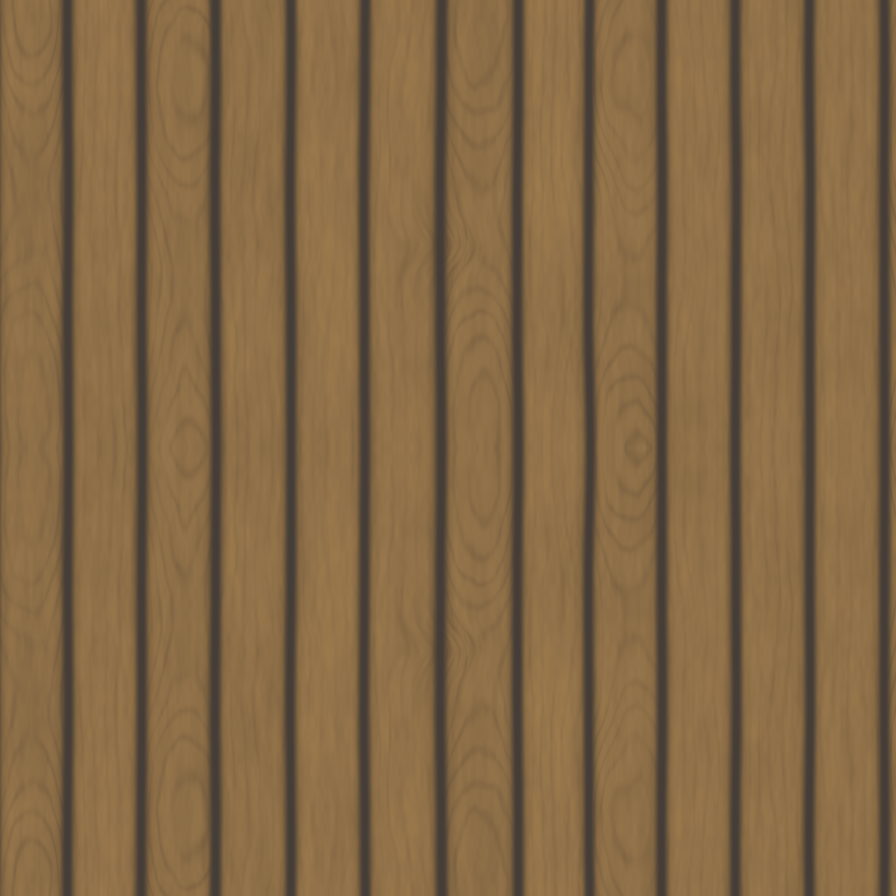
This texture is drawn by a Shadertoy shader. Its source:

```glsl
// Vertical timber slats parted by soft dark grooves, mirrored about mid-height.
// Each slat has fine pores and growth rings: contours of a bent straight field,
// or of a parabola plus a cosine, which gives nested ovals and arches.

const float PITCH = 0.0828;          // slat spacing across the canvas
const float FIRST_GROOVE = 0.0755;   // centre of the leftmost groove
const float GROOVE_CORE = 0.015;     // groove half widths, in slat units
const float GROOVE_EDGE = 0.125;
const float SHADE_EDGE = 0.21;       // outer limit of the faint edge shade
const float SPREAD = 0.0055;         // uneven spacing right of the middle
const vec2 KNOT = vec2(0.492, 0.22); // x, and height from the mirror line
const vec2 KNOT_SIZE = vec2(0.045, 0.028);
const float RING_DEPTH = 0.30;
const float PORE_DEPTH = 0.34;
const float BLOTCH_DEPTH = 0.30;
const vec3 WOOD_LIGHT = vec3(0.610, 0.477, 0.300);
const vec3 WOOD_DARK = vec3(0.445, 0.350, 0.238);
const vec3 GROOVE_COLOR = vec3(0.270, 0.238, 0.215);
const float TAU = 6.2831853;

float hash(vec2 p) {
    return fract(sin(dot(p, vec2(127.1, 311.7))) * 43758.5453);
}

float noise(vec2 p) {
    vec2 i = floor(p), f = fract(p);
    f = f * f * (3.0 - 2.0 * f);
    return mix(mix(hash(i), hash(i + vec2(1, 0)), f.x),
               mix(hash(i + vec2(0, 1)), hash(i + vec2(1, 1)), f.x), f.y);
}

float fbm(vec2 p) {
    float sum = 0.0, gain = 0.5;
    for (int i = 0; i < 4; i++) {
        sum += gain * noise(p);
        p = p * 2.03 + 17.3;
        gain *= 0.5;
    }
    return sum / 0.9375;
}

// Ring count at u across the slat and height h from the mirror line
float ringField(float u, float h, float seed, float figured) {
    vec2 offset = vec2(seed * 91.0, seed * 37.0);
    float sway = fbm(vec2(u * 1.4, h * 6.0) + offset) - 0.5;
    float straight = u * 6.0 + sway * 2.2;
    float v = u - 0.3 * seed;
    float arches = 9.0 * v * v - 2.0 * cos(14.0 * (h - 0.5) + 3.0 * seed) + sway * 2.4;
    return mix(straight, arches, figured);
}

// Lightness of the wood, 0 dark to 1 light
float woodTone(float u, vec2 p, float id) {
    float seed = hash(vec2(id, 0.0));
    vec2 offset = vec2(id * 23.0, id * 11.0);

    // Two slats in every six carry arched figure
    float figured = step(mod(id, 6.0), 2.5) * step(mod(id, 2.0), 0.5);

    // Grain swerves around the knot
    vec2 k = (p - KNOT) / KNOT_SIZE;
    float knot = exp(-dot(k, k));
    float bent = u - 0.22 * knot * (1.0 + 0.6 * k.y);

    // Growth rings: thin dark lines that fade in and out
    float phase = ringField(bent, p.y, seed, figured);
    float line = pow(0.5 + 0.5 * sin(TAU * phase), 4.0);
    float fade = noise(vec2(bent * 5.0, p.y * 9.0) + offset);
    float rings = line * mix(0.25, 1.0, fade) * mix(0.6, 1.0, figured);

    // Pores drawn out along the grain, and broad stains
    float pores = 0.6 * noise(vec2(bent * 15.0, p.y * 22.0) + offset)
                + 0.4 * noise(vec2(bent * 27.0, p.y * 75.0) + offset + 5.0);
    float blotch = fbm(vec2(u * 1.8, p.y * 7.0) + offset + 40.0);

    float tone = 0.80 + 0.14 * (seed - 0.5) - 0.07 * figured;
    tone -= RING_DEPTH * rings + PORE_DEPTH * (pores - 0.5);
    tone += BLOTCH_DEPTH * (blotch - 0.5) - 0.06 * u;
    return tone - 0.22 * knot * smoothstep(0.2, 0.8, pores);
}

void mainImage(out vec4 fragColor, in vec2 fragCoord) {
    vec2 uv = fragCoord / iResolution.xy;
    vec2 p = vec2(uv.x, abs(uv.y - 0.5));

    // Slat index and position, with slightly uneven grooves
    float q = (p.x - 0.575) / 0.1;
    float x = p.x - SPREAD * exp(-q * q);
    x += 0.003 * (noise(vec2(p.x * 9.0, p.y * 7.0)) - 0.5);
    float s = (x - FIRST_GROOVE) / PITCH + 1.0;
    float id = floor(s);
    float u = fract(s) - 0.5;

    vec3 color = mix(WOOD_DARK, WOOD_LIGHT, clamp(woodTone(u, p, id), 0.0, 1.1));

    // Rounded slat edges falling into the grooves
    float edge = 0.5 - abs(u);
    color *= mix(0.88, 1.0, smoothstep(0.05, SHADE_EDGE, edge));
    color = mix(GROOVE_COLOR, color, smoothstep(GROOVE_CORE, GROOVE_EDGE, edge));

    fragColor = vec4(color, 1.0);
}
```
